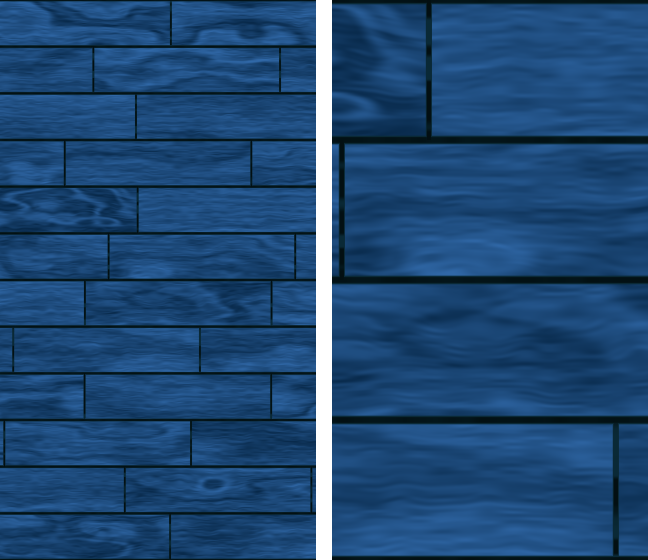
Left: the whole. Right: its middle third, enlarged.
Reproduce this texture procedurally as a WebGL 1 fragment shader.

```glsl
precision highp float;
// Blue stained floorboards: twelve staggered rows of long planks with dark gaps.
// Each plank bends layered noise into growth rings, then adds wavy fibres;
// the gaps are box distances with a teal rim and a worn, near-black core.

uniform vec2 u_resolution;

#define ROWS 12.0          // rows of planks over the canvas height
#define PLANK_LENGTH 4.0   // plank length in row heights
#define GAP_HALF 0.031     // half width of the gap between rows
#define JOINT_HALF 0.022   // half width of the joint between plank ends
#define RINGS 13.0         // growth rings per unit of bending
#define FIBRES 21.0        // coarse fibres per row height
#define RING_CONTRAST 0.62
#define FIBRE_CONTRAST 0.50
#define PLANK_CONTRAST 0.12

const vec3 DEEP_BLUE = vec3(0.03, 0.16, 0.29);
const vec3 LIGHT_BLUE = vec3(0.19, 0.41, 0.66);
const vec3 GAP_TEAL = vec3(0.04, 0.16, 0.21);
const vec3 GAP_BLACK = vec3(0.01, 0.06, 0.07);

float hash(vec2 p) {
  return fract(sin(dot(p, vec2(127.1, 311.7))) * 43758.545);
}

float noise(vec2 p) {
  vec2 cell = floor(p);
  vec2 f = fract(p);
  f = f * f * (3.0 - 2.0 * f);
  float low = mix(hash(cell), hash(cell + vec2(1.0, 0.0)), f.x);
  float high = mix(hash(cell + vec2(0.0, 1.0)), hash(cell + 1.0), f.x);
  return mix(low, high, f.y);
}

float fbm(vec2 p) {
  float sum = 0.0;
  float amplitude = 0.57;
  for (int i = 0; i < 3; i++) {
    sum += amplitude * noise(p);
    p = p * 2.1 + 17.3;
    amplitude *= 0.5;
  }
  return sum;
}

// Position of the first joint in a row, as a share of the plank length
float stagger(float row) {
  return 0.68 + 0.28 * cos(radians(160.0) * row)
              + 0.13 * cos(radians(30.0) * (row - 9.3))
              + 0.13 * cos(radians(120.0) * (row - 1.0));
}

// Lightness of the wood at p, in row heights, for one plank
float woodTone(vec2 p, vec2 plankId) {
  float seed = hash(plankId + 3.7);
  float figure = mix(0.3, 1.4, hash(plankId + 8.1));
  vec2 shift = vec2(seed * 61.0, hash(plankId + 5.3) * 47.0);

  // Growth rings: noise layers along a slowly bending field
  float bend = fbm(p * vec2(0.5, 1.35) + shift);
  float rings = noise(vec2(bend * RINGS * figure + p.y * 3.5, seed * 91.0));

  // Fibres: long wavy strands that partly follow the bend
  float ripple = 0.035 * noise(p * vec2(5.0, 6.0) + shift);
  float strand = p.y + ripple + 0.3 * figure * bend;
  float coarse = noise(vec2(p.x * 1.6, strand * FIBRES) + shift);
  float fine = noise(vec2(p.x * 6.0, strand * FIBRES * 1.8) - shift);

  return 0.5 + RING_CONTRAST * (rings - 0.5)
             + FIBRE_CONTRAST * (0.6 * coarse + 0.55 * fine - 0.575)
             + PLANK_CONTRAST * (seed - 0.5);
}

// Coverage of a line of given half width at a distance from its centre
float line(float dist, float halfWidth, float pixel) {
  return 1.0 - smoothstep(halfWidth - 0.6 * pixel, halfWidth + 0.6 * pixel, dist);
}

void main() {
  // Row heights from the top left corner
  float pixel = ROWS / u_resolution.y;
  vec2 p = vec2(gl_FragCoord.x, u_resolution.y - gl_FragCoord.y) * pixel;

  // Plank layout
  float row = floor(p.y);
  float along = p.x / PLANK_LENGTH - stagger(row);
  vec2 plankId = vec2(floor(along), row);
  vec2 local = vec2(fract(along) * PLANK_LENGTH, fract(p.y));

  // Wood
  float tone = clamp(woodTone(local, plankId), 0.0, 1.0);
  vec3 color = mix(DEEP_BLUE, LIGHT_BLUE, tone);

  // Gaps: continuous between rows, broken by wear at plank ends
  float gapDist = min(local.y, 1.0 - local.y);
  float jointDist = min(local.x, PLANK_LENGTH - local.x);
  float wear = smoothstep(0.25, 0.5, noise(vec2(row * 7.0 + 0.5, p.y * 11.0)));
  float scuff = 0.75 + 0.25 * noise(vec2(p.x * 9.0, floor(p.y + 0.5) * 5.0));
  float rim = max(line(gapDist, GAP_HALF, pixel), line(jointDist, JOINT_HALF, pixel));
  float core = max(scuff * line(gapDist, GAP_HALF * 0.65, pixel),
                   wear * line(jointDist, JOINT_HALF * 0.7, pixel));
  color = mix(color, GAP_TEAL, rim);
  color = mix(color, GAP_BLACK, core);

  gl_FragColor = vec4(color, 1.0);
}
```
